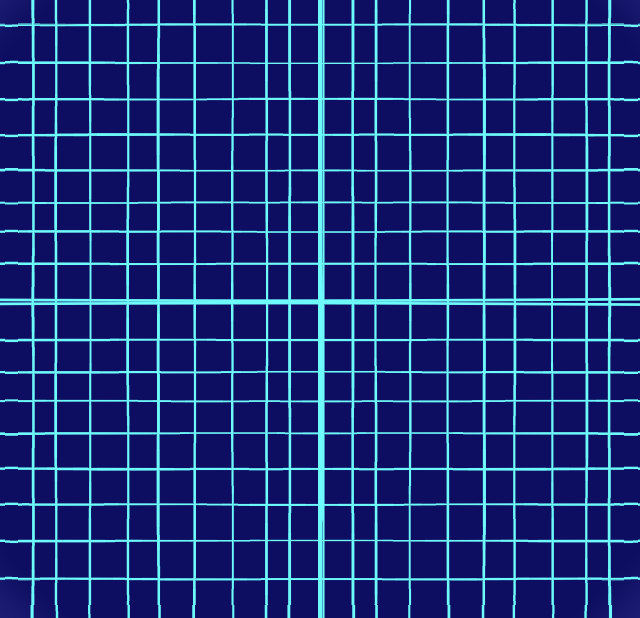
Give the GLSL for this pattern, as a Shadertoy shader.

```glsl
// Uneven cyan grid on deep blue, mirrored about a doubled central cross.
// Line spacing is a steady step bent by a short sine series; layered sines
// give each strand small stepped jogs and changes of width.

const float PI = 3.14159265;
const vec3 NAVY = vec3(0.05, 0.05, 0.38);
const vec3 HAZE = vec3(0.11, 0.11, 0.45);
const vec3 CYAN = vec3(0.43, 0.98, 0.98);
const vec2 CROSS = vec2(0.502, 0.5115);   // width share, height share

// Antialiased coverage of a strand, from the distance to its middle
float strand(float dist, float halfWidth, float px) {
    return clamp((halfWidth - abs(dist)) / px + 0.5, 0.0, 1.0);
}

// Layered sines along a line, different for every index
float wave(float along, float index) {
    return 0.65 * sin(along * 9.0 + index * 2.4)
         + 0.35 * sin(along * 23.0 + index * 5.1);
}

// Distance of line number index from the cross
float lineOffset(float index, float spacing, float period, vec4 bend) {
    float angle = PI * index / period;
    return spacing * index + dot(bend, sin(angle * vec4(1.0, 2.0, 3.0, 4.0)));
}

// Mirrored set of parallel lines; p.x runs across them, p.y along them
float lineSet(vec2 p, int count, float spacing, float period, vec4 bend,
              float nudge, float halfWidth, float flare, float px) {
    p = abs(p);
    float cover = 0.0;
    for (int i = 1; i <= count; i++) {
        float index = float(i);
        float center = lineOffset(index, spacing, period, bend);
        center += nudge * exp(-4.0 * (index - 5.0) * (index - 5.0));

        // Stepped jogs, strongest at the very ends
        float w = wave(p.y, index);
        float jog = 0.0005 * floor(w * 1.5 + 0.5);
        jog += 0.0012 * step(0.49, p.y) * sign(w) * step(p.y, 0.512);

        float size = halfWidth * (1.0 + 0.12 * cos(index * PI * 0.5 - 0.5 * PI));
        size += 0.00015 * floor(w * 2.0);
        size += flare * smoothstep(0.15, 0.42, p.y) * (0.4 + 0.075 * index);
        cover = max(cover, strand(p.x - center - jog, size, px));
    }
    return cover;
}

// Two strands that part or merge around a common axis
float doubleLine(float across, float gap, float halfWidth, float px) {
    return max(strand(across - 0.5 * gap, halfWidth, px),
               strand(across + 0.5 * gap, halfWidth, px));
}

void mainImage(out vec4 fragColor, in vec2 fragCoord) {
    float px = 1.0 / iResolution.y;
    vec2 p = (fragCoord - CROSS * iResolution.xy) * px;

    // Nine verticals on each side, eight horizontals above and below
    float verticals = lineSet(p, 9, 0.05175, 5.0,
        vec4(-0.0109, -0.0002, 0.0053, 0.0018), 0.0047, 0.0021, 0.0, px);
    float horizontals = lineSet(p.yx, 8, 0.05606, 8.0,
        vec4(-0.0082, 0.0049, 0.0033, 0.0023), 0.0, 0.0016, 0.0006, px);

    // Outermost horizontals fray into two threads near the sides
    float fray = smoothstep(0.38, 0.42, abs(p.x));
    float frayedY = abs(p.y) - 0.4488;
    horizontals *= 1.0 - 0.35 * fray * strand(frayedY, 0.0004, px);

    // Central vertical: a solid band with a hairline slit at its two ends
    float spine = strand(p.x, 0.0053, px);
    float slitRange = max(smoothstep(0.0, 0.1, p.y), smoothstep(0.35, 0.36, -p.y));
    spine *= 1.0 - 0.55 * slitRange * strand(p.x - 0.0022, 0.0005, px);

    // Central horizontal: two strands opening towards the sides
    float opening = 0.0038 + 0.010 * p.x * p.x + 0.0022 * smoothstep(-0.1, 0.5, p.x);
    float beam = doubleLine(p.y, opening, 0.0022, px);

    // Slightly paler corners under the lines
    float corner = smoothstep(0.64, 0.73, length(p));
    vec3 color = mix(NAVY, HAZE, corner);
    float grid = max(max(verticals, horizontals), max(spine, beam));
    fragColor = vec4(mix(color, CYAN, grid), 1.0);
}
```
